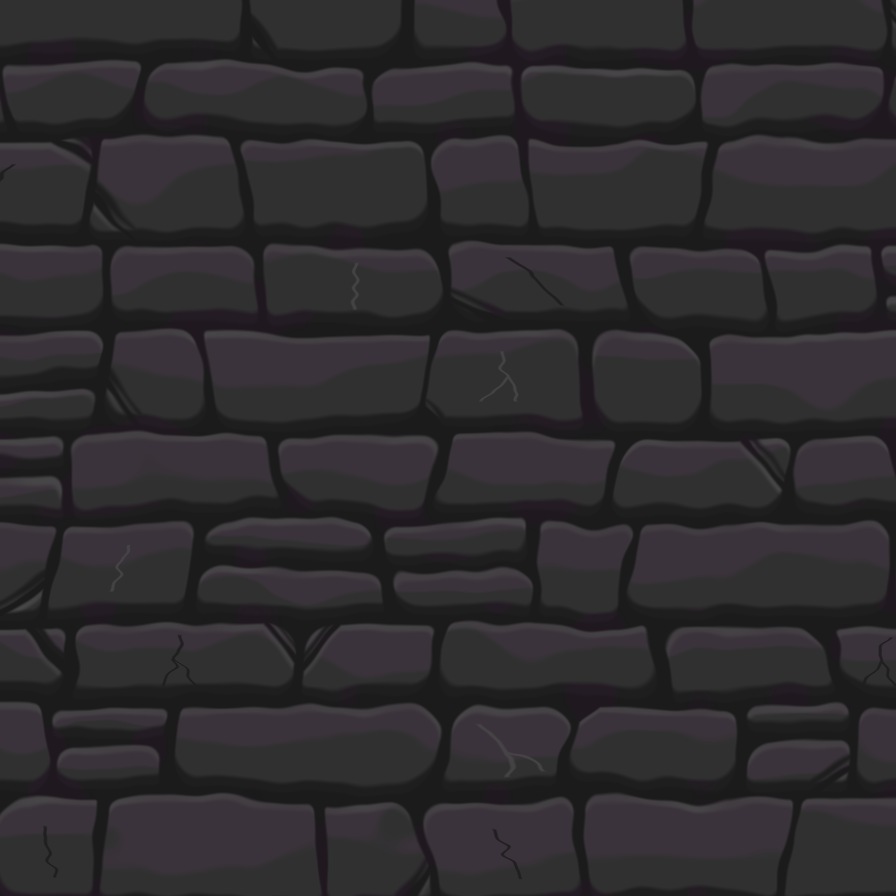
Reproduce this texture procedurally as a WebGL 2 fragment shader.

```glsl
#version 300 es
precision highp float;
// Dark dungeon wall of irregular stone courses with deep joints, worn edges and cracks.

uniform vec2 u_resolution;
out vec4 fragColor;

const float COURSE_HEIGHT = 0.105;
const float STONE_WIDTH   = 0.19;
const float HEIGHT_JITTER = 0.3;
const float WIDTH_JITTER  = 0.64;
const float JOINT_LEAN    = 0.26;
const float HALF_GAP      = 0.0045;
const float EDGE_BLUR     = 0.0022;
const float LIT_RIM       = 0.0075;
const float SHADE_RIM     = 0.012;
const float SLAB_CHANCE   = 0.14;
const float WEDGE_CHANCE  = 0.3;
const float CRACK_CHANCE  = 0.2;

const vec3 JOINT_COLOR = vec3(0.11);
const vec3 GRIME_COLOR = vec3(0.13, 0.10, 0.13);
const vec3 STONE_COLOR = vec3(0.19);
const vec3 UPPER_COLOR = vec3(0.23, 0.20, 0.23);
const vec3 RIM_COLOR   = vec3(0.28, 0.275, 0.28);

float hash(vec2 p) {
    return fract(sin(dot(p, vec2(127.1, 311.7))) * 43758.5);
}

float noise(vec2 p) {
    vec2 i = floor(p), f = fract(p);
    f = f * f * (3.0 - 2.0 * f);
    return mix(mix(hash(i), hash(i + vec2(1, 0)), f.x),
               mix(hash(i + vec2(0, 1)), hash(i + vec2(1, 1)), f.x), f.y);
}

// Position of joint k, with random offset and lean.
float joint(float k, float seed, float jitter, float lean) {
    return k + jitter * (hash(vec2(k, seed)) - 0.5)
             + lean * (hash(vec2(k, seed + 0.5)) - 0.5);
}

// Lower joint, upper joint and index of the interval holding t.
vec3 span(float t, float seed, float jitter, float lean) {
    float k = floor(t);
    k += step(joint(k + 1.0, seed, jitter, lean), t)
       - step(t, joint(k, seed, jitter, lean));
    return vec3(joint(k, seed, jitter, lean), joint(k + 1.0, seed, jitter, lean), k);
}

// Signed distance to a block with uneven corners, one of which may be broken off.
float block(vec2 p, vec2 halfSize, float seed) {
    vec2 side = step(0.0, p);
    float corner = hash(vec2(seed, side.x + 2.0 * side.y));
    float radius = min(mix(0.006, 0.036, corner * corner), min(halfSize.x, halfSize.y));
    vec2 q = abs(p) - halfSize + radius;
    float d = length(max(q, 0.0)) + min(max(q.x, q.y), 0.0) - radius;
    if (hash(vec2(seed, 5.0)) < WEDGE_CHANCE) {
        vec2 corner2 = sign(vec2(hash(vec2(seed, 6.0)), hash(vec2(seed, 7.0))) - 0.5);
        vec2 normal = normalize(vec2(0.5 + hash(vec2(seed, 8.0)), 1.0));
        float cut = dot(p * corner2 - halfSize, normal) + mix(0.014, 0.04, hash(vec2(seed, 9.0)));
        d = min(max(d, cut), max(d, 2.0 * HALF_GAP - cut));
    }
    return d;
}

// Distance to a jagged crack that may fork downward.
float crack(vec2 p, float seed) {
    float slope = 2.4 * (hash(vec2(seed, 11.0)) - 0.5);
    float x = p.x - slope * p.y - 0.016 * (noise(vec2(p.y * 110.0, seed)) - 0.5);
    float fork = step(0.5, hash(vec2(seed, 12.0))) * max(-p.y, 0.0) * 0.7;
    return max(abs(abs(x) - fork) / sqrt(1.0 + slope * slope), abs(p.y) - 0.026);
}

void main() {
    vec2 uv = gl_FragCoord.xy / min(u_resolution.x, u_resolution.y);
    float blur = max(EDGE_BLUR, 0.7 / min(u_resolution.x, u_resolution.y));

    // Uneven joints
    vec2 p = uv + 0.013 * (vec2(noise(uv * 9.0), noise(uv * 9.0 + 40.0)) - 0.5)
                + 0.007 * (vec2(noise(uv * 32.0 + 7.0), noise(uv * 32.0 + 70.0)) - 0.5);

    // Course, then stone within the course
    vec3 course = span(p.y / COURSE_HEIGHT, 3.0, HEIGHT_JITTER, 0.0);
    float lean = JOINT_LEAN * (p.y / COURSE_HEIGHT - 0.5 * (course.x + course.y));
    float shift = 0.5 * course.z + 0.6 * hash(vec2(course.z, 17.0));
    vec3 stone = span(p.x / STONE_WIDTH + shift, course.z + 20.0, WIDTH_JITTER, lean);
    float seed = 50.0 * hash(vec2(stone.z, course.z + 31.0));

    // Some stones are split into two slabs
    if (hash(vec2(seed, 1.0)) < SLAB_CHANCE) {
        float split = mix(course.x, course.y, mix(0.35, 0.65, hash(vec2(seed, 2.0))));
        bool upper = p.y / COURSE_HEIGHT > split;
        course.xy = upper ? vec2(split, course.y) : vec2(course.x, split);
        seed += upper ? 0.37 : 0.0;
    }

    vec2 low = vec2((stone.x - shift) * STONE_WIDTH, course.x * COURSE_HEIGHT);
    vec2 high = vec2((stone.y - shift) * STONE_WIDTH, course.y * COURSE_HEIGHT);
    vec2 halfSize = max(0.5 * (high - low) - HALF_GAP - 0.002 * hash(vec2(seed, 3.0)), 0.004);
    vec2 local = p - 0.5 * (low + high);
    float wear = 0.006 * (noise(uv * 27.0 + 15.0) - 0.5);
    float d = block(local, halfSize, seed) + wear;
    float above = block(local + vec2(0.0, LIT_RIM), halfSize, seed) + wear;
    float below = block(local - vec2(0.0, SHADE_RIM), halfSize, seed) + wear;

    // Two-tone face, lit top rim, shaded foot
    float tone = local.y / halfSize.y + 1.1 * (noise(uv * vec2(13.0, 20.0) + seed) - 0.5)
               - 0.2 - 0.7 * (hash(vec2(seed, 4.0)) - 0.5);
    vec3 face = mix(STONE_COLOR, UPPER_COLOR, smoothstep(-0.09, 0.09, tone));
    float lit = smoothstep(-0.003, 0.003, above) * mix(0.35, 1.0, noise(uv * 22.0 + 90.0));
    face = mix(face, RIM_COLOR, lit);

    if (hash(vec2(seed, 10.0)) < CRACK_CHANCE) {
        float line = 1.0 - smoothstep(0.0006, 0.0006 + blur, crack(local, seed));
        face = mix(face, hash(vec2(seed, 13.0)) < 0.5 ? JOINT_COLOR : RIM_COLOR, 0.85 * line);
    }

    vec3 dark = mix(JOINT_COLOR, GRIME_COLOR, smoothstep(0.66, 0.8, noise(uv * 18.0 + 55.0)));
    face = mix(face, dark * 1.08, smoothstep(-0.003, 0.004, below));
    vec3 color = mix(dark * 0.95, face, smoothstep(blur, -blur, d));
    fragColor = vec4(color, 1.0);
}
```
